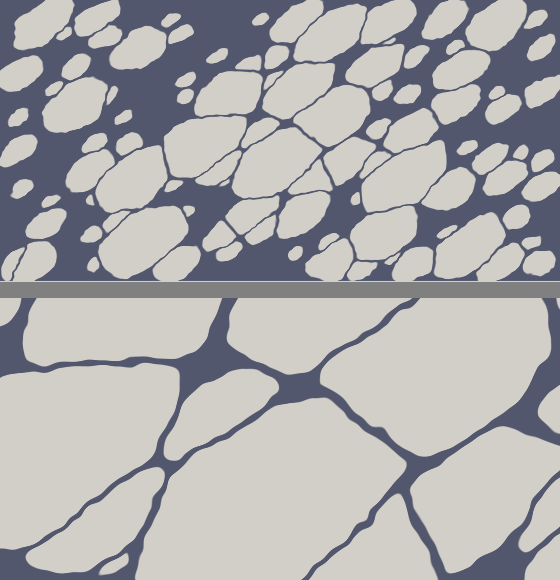
Top: the whole. Bottom: its middle third, enlarged.
Reproduce this pattern procedurally as a Shadertoy shader.

```glsl
// Pale, tilted, closely packed grains of mixed size in a slate-blue matrix.

const vec3  GRAIN_COLOR  = vec3(0.82, 0.81, 0.78);
const vec3  MATRIX_COLOR = vec3(0.32, 0.34, 0.43);
const float TILT       = 0.58;   // direction of the long axes, radians
const float STRETCH    = 1.34;   // square root of the grain aspect ratio
const float CELL       = 0.144;  // mean grain spacing, canvas heights
const float MIN_RADIUS = 0.17;   // grain radii, in cells
const float MAX_RADIUS = 0.97;
const float SIZE_POWER = 1.8;    // higher gives more small grains
const float JITTER     = 0.85;
const float RELAX      = 0.75;   // how far overlapping grains move apart
const float GAP        = 0.028;  // half the narrowest channel, in cells
const float ROUNDING   = 0.08;   // corner rounding, in cells
const float BORDER     = 0.065;  // least distance of centres from the rim
const float RIM        = 0.004;  // pale strip along the bottom
const int   REACH      = 2;      // searched cells in each direction
const int   SITES      = 25;

float hash(vec2 p) {
    return fract(sin(dot(p, vec2(127.1, 311.7))) * 43758.5453);
}

vec2 hash2(vec2 p) {
    return vec2(hash(p), hash(p + 37.3));
}

// Smooth vector noise centred on zero
vec2 noise2(vec2 p) {
    vec2 i = floor(p), f = fract(p);
    f = f * f * (3.0 - 2.0 * f);
    vec2 low  = mix(hash2(i), hash2(i + vec2(1, 0)), f.x);
    vec2 high = mix(hash2(i + vec2(0, 1)), hash2(i + vec2(1, 1)), f.x);
    return mix(low, high, f.y) - 0.5;
}

float smoothMin(float a, float b, float k) {
    float h = max(k - abs(a - b), 0.0) / k;
    return min(a, b) - h * h * k * 0.25;
}

// Canvas to grain space, where the grains are round, and back
vec2 toGrain(vec2 p) {
    vec2 axis = vec2(cos(TILT), sin(TILT));
    vec2 v = vec2(dot(p, axis), dot(p, vec2(-axis.y, axis.x)));
    return v * vec2(1.0 / STRETCH, STRETCH) / CELL;
}

vec2 toCanvas(vec2 v) {
    vec2 axis = vec2(cos(TILT), sin(TILT));
    v *= CELL * vec2(STRETCH, 1.0 / STRETCH);
    return axis * v.x + vec2(-axis.y, axis.x) * v.y;
}

// Centre and radius before relaxation
vec3 rawGrain(vec2 id) {
    float size = pow(hash(id + 11.7), SIZE_POWER);
    return vec3(id + 0.5 + JITTER * (hash2(id) - 0.5), mix(MIN_RADIUS, MAX_RADIUS, size));
}

// Push a grain off its neighbours and fit it into the canvas
vec3 placedGrain(vec2 id, vec2 canvas) {
    vec3 g = rawGrain(id);
    vec2 push = vec2(0.0);
    for (int y = -1; y <= 1; y++)
    for (int x = -1; x <= 1; x++) {
        if (x == 0 && y == 0) continue;
        vec3 n = rawGrain(id + vec2(x, y));
        vec2 away = g.xy - n.xy;
        float len = max(length(away), 0.01);
        float overlap = max(g.z + n.z - len, 0.0);
        push += away / len * overlap * n.z * n.z / (g.z * g.z + n.z * n.z);
    }
    push *= RELAX;
    g.xy += push * min(1.0, 0.8 / max(length(push), 0.01));

    vec2 c = toCanvas(g.xy);
    if (any(lessThan(c, vec2(0.0))) || any(greaterThan(c, canvas))) return vec3(g.xy, 0.0);
    c = clamp(c, vec2(BORDER), canvas - BORDER);
    vec2 room = min(c, canvas - c) / vec2(1.18, 0.96);
    return vec3(toGrain(c), min(g.z, min(room.x, room.y) / CELL));
}

// Signed distance into the grain around p, in cells
float grainDepth(vec2 p, vec2 canvas) {
    vec3 grains[SITES];
    vec3 own = vec3(0.0);
    float least = 1e5;
    int ownIndex = -1;
    for (int i = 0; i < SITES; i++) {
        int side = 2 * REACH + 1;
        vec2 id = floor(p) + vec2(i % side - REACH, i / side - REACH);
        vec3 g = placedGrain(id, canvas);
        grains[i] = g;
        vec2 d = p - g.xy;
        float power = dot(d, d) - g.z * g.z;
        if (g.z > 0.0 && power < least) { least = power; own = g; ownIndex = i; }
    }
    if (ownIndex < 0) return -1.0;

    // Uneven round outline
    vec2 d = p - own.xy;
    float angle = atan(d.y, d.x);
    vec2 phase = 6.283 * hash2(floor(own.xy * 50.0 + 0.5));
    float wobble = 0.07 * sin(2.0 * angle + phase.x) + 0.045 * sin(3.0 * angle + phase.y);
    float depth = own.z * (1.05 + wobble) - length(d);

    // Flattened sides towards the neighbours
    for (int i = 0; i < SITES; i++) {
        vec3 g = grains[i];
        if (i == ownIndex || g.z <= 0.0) continue;
        vec2 e = p - g.xy;
        float edge = 0.5 * (dot(e, e) - g.z * g.z - least) / max(distance(g.xy, own.xy), 0.01);
        depth = smoothMin(depth, edge - GAP, ROUNDING);
    }
    return depth;
}

void mainImage(out vec4 fragColor, in vec2 fragCoord) {
    vec2 p = fragCoord / iResolution.y;
    vec2 canvas = vec2(iResolution.x / iResolution.y, 1.0);
    float pixel = 1.0 / iResolution.y;

    // Ragged outlines
    vec2 q = p + 0.014 * noise2(p * 16.0) + 0.007 * noise2(p * 60.0 + 5.0);
    float blur = 0.7 * pixel / CELL;
    float grain = smoothstep(-blur, blur, grainDepth(toGrain(q), canvas));
    float rim = 1.0 - smoothstep(RIM - 0.5 * pixel, RIM + 0.5 * pixel, p.y);
    fragColor = vec4(mix(MATRIX_COLOR, GRAIN_COLOR, max(grain, rim)), 1.0);
}
```
